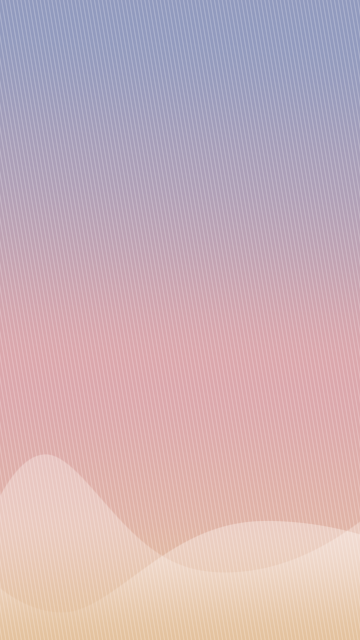
This background is drawn by a Shadertoy shader. Its source:

```glsl
// A dusk gradient from blue through rose to sand, with two translucent waves
// at the foot. Each wave is a smooth curve through a start, two turning points
// and an end; fine slanted pale lines are laid over the whole canvas.

// Height of a curve that turns at points a and b; skew pulls the middle forward.
float waveHeight(float x, float start, vec2 a, vec2 b, float end, float skew) {
    if (x < a.x) {
        float t = (a.x - x) / a.x;
        return mix(a.y, start, t * t);
    }
    if (x > b.x) {
        float t = (x - b.x) / (1.0 - b.x);
        return mix(b.y, end, t * t);
    }
    float t = (x - a.x) / (b.x - a.x);
    t += skew * t * (1.0 - t);
    return mix(a.y, b.y, smoothstep(0.0, 1.0, t));
}

// Smooth coverage of the area below a wave, fading toward the canvas foot.
float waveVeil(float y, float height, float crest) {
    float d = height - y;
    float edge = max(fwidth(d), 1e-5);
    return smoothstep(-0.7 * edge, 0.7 * edge, d) * smoothstep(-0.02, crest, y);
}

vec3 skyColor(float h) {
    vec3 c = mix(vec3(0.89, 0.755, 0.61), vec3(0.88, 0.705, 0.655), smoothstep(0.0, 0.22, h));
    c = mix(c, vec3(0.86, 0.655, 0.675), smoothstep(0.14, 0.42, h));
    c = mix(c, vec3(0.70, 0.63, 0.715), smoothstep(0.42, 0.73, h));
    return mix(c, vec3(0.57, 0.605, 0.745), smoothstep(0.64, 0.97, h));
}

void mainImage(out vec4 fragColor, in vec2 fragCoord) {
    vec2 uv = fragCoord / iResolution.xy;

    // Background, tilted slightly so the right side stays bluer
    vec3 color = skyColor(uv.y + 0.025 * (uv.x - 0.5) * smoothstep(0.3, 0.7, uv.y));

    // Translucent waves
    float hump = waveHeight(uv.x, 0.225, vec2(0.127, 0.290), vec2(0.625, 0.1055), 0.185, 0.5);
    float swell = waveHeight(uv.x, 0.081, vec2(0.174, 0.043), vec2(0.74, 0.186), 0.165, 0.36);
    vec3 veil = vec3(1.0, 0.985, 0.97);
    color = mix(color, veil, 0.31 * waveVeil(uv.y, hump, 0.20));
    color = mix(color, veil, 0.35 * waveVeil(uv.y, swell, 0.17));

    // Fine slanted lines, measured in canvas widths
    float phase = (fragCoord.x + 0.17 * fragCoord.y) / iResolution.x * 93.0;
    float fromLine = abs(fract(phase) - 0.5);
    float blur = 0.5 * fwidth(phase);
    float line = 1.0 - smoothstep(0.16 - blur, 0.16 + blur, fromLine);
    color = mix(color, vec3(1.0), 0.21 * line);

    fragColor = vec4(color, 1.0);
}
```
